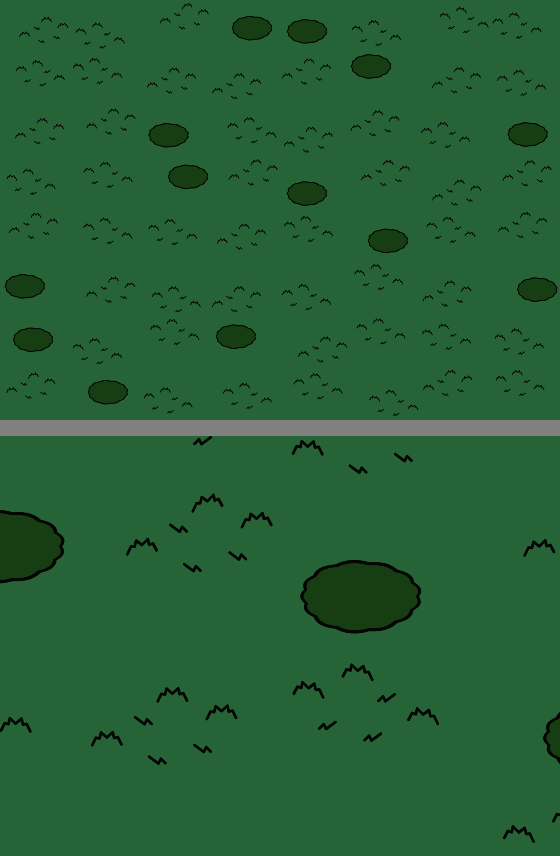
Top, the full canvas; bottom, a detail of the centre.
This texture is drawn by a Shadertoy shader. Its source:

```glsl
const vec3 GROUND = vec3(0.15, 0.39, 0.21);
const vec3 LEAF = vec3(0.09, 0.24, 0.07);
const vec3 INK = vec3(0.01, 0.02, 0.01);

const vec2 CELLS = vec2(6.0, 8.0);          // cells per canvas height
const vec2 BUSH_RADIUS = vec2(0.047, 0.028);
const float BUSH_LINE = 0.0013;
const float GRASS_LINE = 0.0011;

// Half of a tall tuft, mirrored when drawn, and a whole small sprig
const vec2 TUFT[5] = vec2[5](vec2(0.0, 0.1), vec2(0.4, 0.45),
    vec2(0.5, 0.05), vec2(0.75, 0.1), vec2(1.0, -0.4));
const vec2 SPRIG[5] = vec2[5](vec2(-1.0, -0.3), vec2(-0.45, 0.25),
    vec2(-0.15, -0.35), vec2(0.4, 0.05), vec2(1.0, 0.5));

// Places of the tufts and sprigs inside one patch of grass
const vec2 TUFT_AT[3] = vec2[3](vec2(-0.045, 0.0116),
    vec2(-0.006, 0.0255), vec2(0.046, -0.0093));
const vec2 SPRIG_AT[3] = vec2[3](vec2(-0.030, -0.0174),
    vec2(0.006, -0.0266), vec2(0.017, 0.0046));

vec2 hash22(vec2 p) {
    vec3 h = fract(p.xyx * vec3(0.1031, 0.1030, 0.0973));
    h += dot(h, h.yzx + 33.33);
    return fract((h.xx + h.yz) * h.zy);
}

float segment(vec2 p, vec2 a, vec2 b) {
    vec2 pa = p - a, ba = b - a;
    return length(pa - ba * clamp(dot(pa, ba) / dot(ba, ba), 0.0, 1.0));
}

float polyline(vec2 p, vec2 points[5]) {
    float d = 1e3;
    for (int i = 0; i < 4; i++) d = min(d, segment(p, points[i], points[i + 1]));
    return d;
}

float cover(float d, float pixel) {
    return 1.0 - smoothstep(-0.5 * pixel, 0.5 * pixel, d);
}

// Signed distance to a scalloped ellipse
float bushDistance(vec2 p, vec2 radius) {
    vec2 q = p / radius;
    float k = length(q);
    float a = atan(q.y, q.x + 1e-5);
    float rim = 0.95 + 0.05 * abs(sin(6.5 * a + 0.6 * sin(2.0 * a)))
              + 0.015 * sin(3.0 * a + 1.0);
    return k * (k - rim) / max(length(q / radius), 1e-3);
}

// Distance to the strokes of one patch of grass
float grassDistance(vec2 p, vec2 seed) {
    float d = 1e3;
    for (int i = 0; i < 3; i++) {
        vec2 q = (p - TUFT_AT[i]) / 0.0116;
        float lean = 0.3 * hash22(seed + float(i) * 17.0).x - 0.05;
        q.y += lean * q.x;
        d = min(d, 0.0116 * polyline(vec2(abs(q.x), q.y), TUFT));
        d = min(d, 0.0064 * polyline((p - SPRIG_AT[i]) / 0.0064, SPRIG));
    }
    return d;
}

// One bush falls in every run of five cells
bool isBush(vec2 cell) {
    float index = cell.x + 8.0 * cell.y;
    float run = floor((index + 0.5) / 5.0);
    float chosen = floor(5.0 * hash22(vec2(run, 7.0)).x);
    return abs(index - 5.0 * run - chosen) < 0.5;
}

void mainImage(out vec4 fragColor, in vec2 fragCoord) {
    float pixel = 1.0 / iResolution.y;
    vec2 p = fragCoord * pixel;
    vec2 cell = floor(p * CELLS);
    vec2 local = p - (cell + 0.5) / CELLS;
    vec2 jitter = 2.0 * hash22(cell + 3.0) - 1.0;
    vec3 color = GROUND;

    if (isBush(cell)) {
        float d = bushDistance(local - jitter * vec2(0.034, 0.031), BUSH_RADIUS);
        color = mix(color, LEAF, cover(d, pixel));
        color = mix(color, INK, cover(abs(d) - BUSH_LINE, pixel));
    } else {
        vec2 q = local - jitter * vec2(0.024, 0.028);
        q.x *= hash22(cell + 41.0).x < 0.5 ? -1.0 : 1.0;
        float d = grassDistance(q, cell);
        color = mix(color, INK, cover(d - GRASS_LINE, pixel));
    }
    fragColor = vec4(color, 1.0);
}
```
